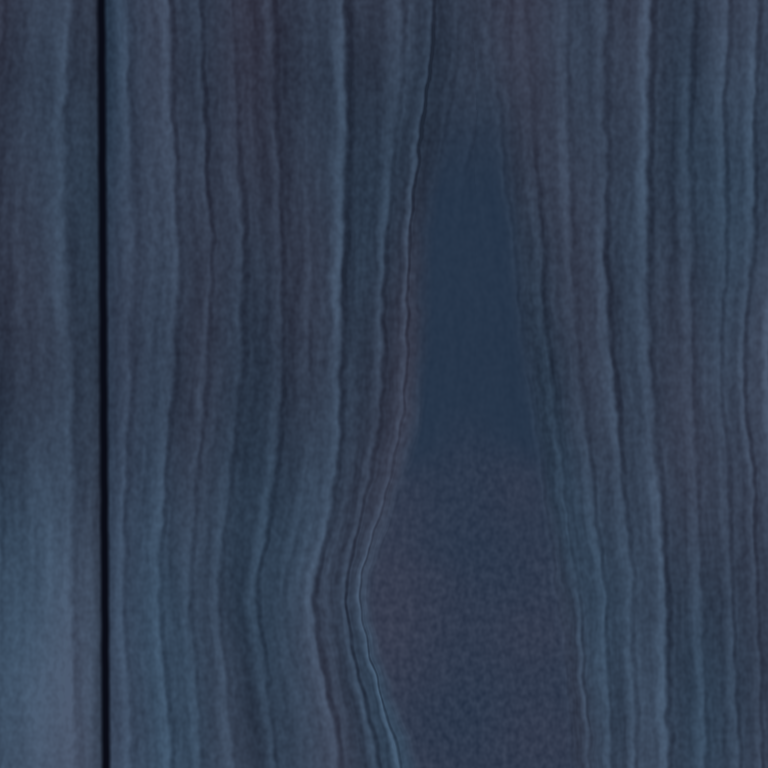
This texture is drawn by a WebGL 1 fragment shader. Its source:

```glsl
precision highp float;
// Blue-stained timber: two upright boards parted by a dark seam.
// Grain rings are repeated along x after a warp that opens them around a
// smooth pointed heart; gradient noise adds fibres, speckle and stain.
uniform vec2 u_resolution;

const vec3 DARK_STAIN = vec3(0.158, 0.196, 0.262);
const vec3 LIGHT_STAIN = vec3(0.254, 0.318, 0.402);
const vec3 WARM_TINT = vec3(0.028, -0.006, -0.010);
const vec3 HEART_BLUE = vec3(0.152, 0.213, 0.295);
const vec3 HEART_PLUM = vec3(0.208, 0.238, 0.315);
const vec3 SEAM_COLOR = vec3(0.035, 0.045, 0.085);
const float SEAM_X = 0.138;
const float SEAM_LEAN = 0.006;
const float SEAM_HALF_WIDTH = 0.0045;
const float HEART_X = 0.618;
const float HEART_FALLOFF = 12.0;
const float RING_DENSITY = 21.0;
const float RIDGE_GAIN = 0.62;
const float GROOVE_GAIN = 0.42;
const float FIBRE_GAIN = 0.28;
const float SPECKLE_GAIN = 0.27;
const float BAND_GAIN = 0.55;
const float CLOUD_GAIN = 0.38;

float hash(float n) {
  return fract(sin(n * 91.345) * 4375.85);
}

vec2 gradient(vec2 cell) {
  float angle = 6.2832 * fract(sin(dot(cell, vec2(127.1, 311.7))) * 4375.85);
  return vec2(cos(angle), sin(angle));
}

float noise(vec2 p) {
  vec2 i = floor(p);
  vec2 f = p - i;
  vec2 w = f * f * f * (f * (f * 6.0 - 15.0) + 10.0);
  vec2 e = vec2(1.0, 0.0);
  float low = mix(dot(gradient(i), f), dot(gradient(i + e.xy), f - e.xy), w.x);
  float high = mix(dot(gradient(i + e.yx), f - e.yx),
                   dot(gradient(i + e.xx), f - e.xx), w.x);
  return mix(low, high, w.y);
}

// Half-width of the heart: bulging on the left, a straight taper on the right.
float heartWidth(float y, float side) {
  float rise = (y - 0.22) / 0.17;
  float left = (0.05 + 0.075 * exp(-rise * rise)) * (1.0 - smoothstep(0.65, 1.0, y));
  float right = max(0.12 - 0.125 * y, 0.0);
  return side < 0.0 ? left : right;
}

// Rings: a soft bright ridge with a sharper dark groove on its right.
float ringTone(float s, float y) {
  float phase = s * RING_DENSITY + 1.1 * noise(vec2(s * 7.0, 4.3));
  float id = floor(phase);
  float f = phase - id;
  float ridge = smoothstep(0.36, 0.68, f) * (1.0 - smoothstep(0.68, 0.84, f));
  float groove = smoothstep(0.72, 0.87, f) * (1.0 - smoothstep(0.87, 1.0, f));
  float strength = 0.25 + 0.75 * hash(id + 37.0);
  strength *= 0.9 + 0.8 * noise(vec2(id * 3.7, y * 3.0));
  return strength * (RIDGE_GAIN * ridge - GROOVE_GAIN * groove);
}

void main() {
  vec2 uv = gl_FragCoord.xy / u_resolution;
  float seamDist = uv.x - SEAM_X + SEAM_LEAN * uv.y;
  float board = step(0.0, seamDist);

  // Bend the grain: gently everywhere, in waves on the far right.
  vec2 p = uv;
  p.x += 0.032 * noise(vec2(uv.x * 4.0, uv.y * 2.2) + 8.0) * smoothstep(0.0, 0.3, abs(uv.x - HEART_X));
  float wave = (uv.y - 0.53) / 0.13;
  p.x += 0.025 * smoothstep(0.82, 1.0, uv.x) * exp(-wave * wave);
  p.x += 0.005 * noise(vec2(uv.x * 14.0, uv.y * 11.0));
  p.x += 0.004 * noise(uv * vec2(45.0, 38.0));
  float offset = p.x - HEART_X;
  float side = offset < 0.0 ? -1.0 : 1.0;
  float dist = abs(offset);
  float width = heartWidth(uv.y, side) * board;
  float radius = dist - width * exp(-max(dist - width, 0.0) * HEART_FALLOFF);
  float outside = smoothstep(0.0, 0.05, radius);
  float s = side * radius + 0.37 * (1.0 - board);

  // Tone from rings, broad bands, fibres and speckle.
  float fibre = noise(vec2(s * 75.0, uv.y * 7.0)) + 0.6 * noise(vec2(s * 140.0, uv.y * 26.0));
  float speckle = noise(uv * vec2(115.0, 90.0)) + 0.6 * noise(uv * vec2(200.0, 160.0));
  float bands = noise(vec2(s * 13.0, uv.y * 0.9 + 2.0)) + 0.5 * noise(vec2(s * 31.0, uv.y * 1.7));
  float cloud = noise(uv * vec2(3.0, 2.5) + 15.0);
  float tone = 0.42 + BAND_GAIN * bands + CLOUD_GAIN * cloud + 0.24 * (0.5 - uv.y);
  tone += ringTone(s, uv.y) * mix(0.5, 1.0, board);
  tone += FIBRE_GAIN * fibre + SPECKLE_GAIN * speckle;
  tone += 0.45 * (1.0 - smoothstep(0.0, 0.55, uv.y)) * (1.0 - smoothstep(0.05, 0.35, uv.x));
  vec3 wood = mix(DARK_STAIN, LIGHT_STAIN, clamp(tone, -0.3, 1.4));
  float warmth = 0.40 * uv.y + 1.3 * noise(vec2(s * 9.0 + 5.0, uv.y * 2.0));
  wood += WARM_TINT * clamp(warmth, -0.4, 0.9);

  // Smooth blue heart turning to speckled plum low down.
  float plum = 1.0 - smoothstep(0.28, 0.46, uv.y + 0.12 * noise(uv * 9.0));
  vec3 heart = mix(HEART_BLUE, HEART_PLUM, plum * (0.75 + 0.8 * noise(uv * 7.0 + 3.0)));
  heart += speckle * mix(0.012, 0.042, plum) + 0.010 * fibre;
  float heartFade = 1.0 - smoothstep(0.72, 0.92, uv.y);
  wood = mix(wood, heart, (1.0 - outside) * heartFade);

  // Seam with a soft shadow and a cool worn edge on its right.
  float edge = abs(seamDist + 0.0008 * noise(vec2(3.0, uv.y * 30.0)));
  float pixel = 1.0 / u_resolution.x;
  wood *= 1.0 - 0.22 * exp(-edge * 75.0);
  wood += vec3(-0.014, 0.002, 0.014) * board * exp(-edge * 28.0);
  float seam = 1.0 - smoothstep(SEAM_HALF_WIDTH - 0.002 - pixel, SEAM_HALF_WIDTH + 0.003 + pixel, edge);
  gl_FragColor = vec4(mix(wood, SEAM_COLOR, seam), 1.0);
}
```
